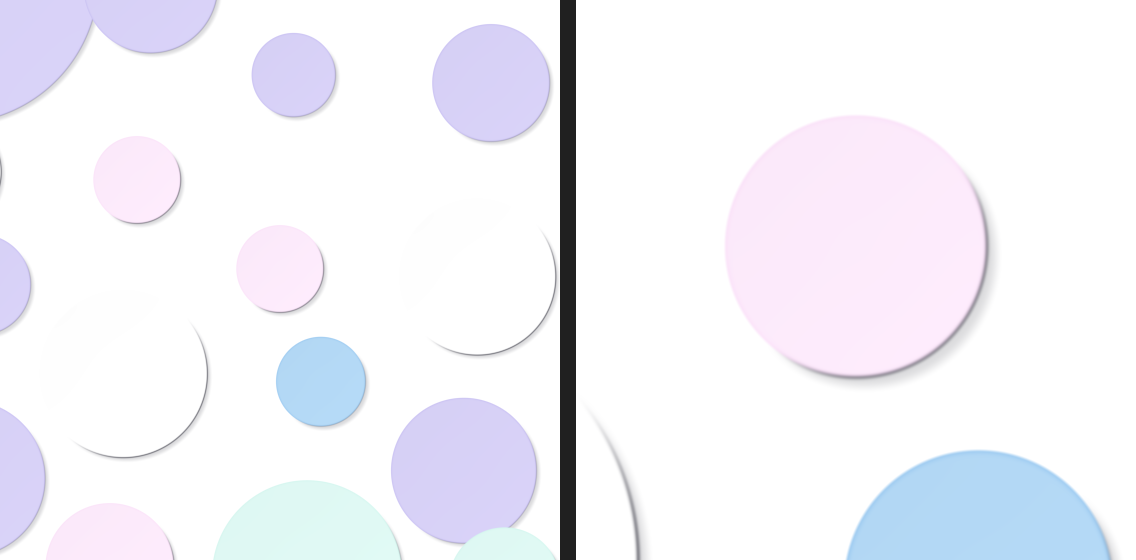
Left: the whole. Right: its middle third, enlarged.
This background is drawn by a Shadertoy shader. Its source:

```glsl
// Pastel paper discs scattered on white, lit from the upper left.

const int   COUNT = 16;
const vec2  SCATTER_STEP = vec2(0.7549, 0.5698); // low-discrepancy step
const float SPREAD = 1.24;                  // scatter reaches past the canvas
const vec2  SHIFT = vec2(0.0, 0.02);
const vec2  AWAY = vec2(0.7071, -0.7071);   // direction the shadows fall
const float SHADOW_OFFSET = 0.0075;
const float SHADOW_BLUR = 0.0045;
const float SHADOW_DEPTH = 0.19;
const float LINE_WIDTH = 0.0014;
const float RIM_WIDTH = 0.0022;
const float EDGE_SOFTNESS = 0.0012;

const vec3 PAPER = vec3(1.0);
const vec3 SHADE = vec3(0.30, 0.30, 0.34);

// Tints: 0 white, 1 lavender, 2 pink, 3 mint, 4 blue
const vec3 TINT[5] = vec3[5](
    vec3(1.0), vec3(0.845, 0.82, 0.967), vec3(0.99, 0.92, 0.985),
    vec3(0.878, 0.977, 0.957), vec3(0.705, 0.85, 0.963));
const float CONTOUR[5] = float[5](0.62, 0.22, 0.48, 0.28, 0.22);

// Tint and radius of each disc, in stacking order
const int KIND[16] = int[16](
    2, 2, 0, 1, 1, 0, 1, 0, 3, 2, 1, 1, 4, 1, 1, 3);
const float RADIUS[16] = float[16](
    0.078, 0.115, 0.110, 0.130, 0.075, 0.150, 0.260, 0.140,
    0.170, 0.078, 0.140, 0.105, 0.080, 0.120, 0.090, 0.100);

vec2 discCenter(int i) {
    vec2 cell = fract(0.5 + float(i) * SCATTER_STEP);
    return 0.5 + (cell - 0.5) * SPREAD + SHIFT;
}

// Coverage of a shape with signed distance d
float cover(float d, float softness) {
    return 1.0 - smoothstep(-softness, softness, d);
}

// Soft ridge along the zero line of a signed distance
float ridge(float d, float width) {
    float t = d / width;
    return exp(-t * t);
}

vec3 layDisc(vec3 color, vec2 p, float radius, int kind, float softness) {
    float r = length(p);
    float d = r - radius;
    float facing = dot(p / max(r, 1e-4), AWAY);

    // Soft crescent thrown on the paper below
    float shadowDist = length(p - AWAY * SHADOW_OFFSET) - radius;
    float shadow = cover(shadowDist, SHADOW_BLUR) * smoothstep(0.0, 0.5, facing);
    color = mix(color, SHADE, SHADOW_DEPTH * shadow);

    // Flat face with a faint darker rim in its own hue
    vec3 tint = TINT[kind];
    vec3 face = mix(tint, tint * tint, 0.35 * ridge(d, RIM_WIDTH));
    face += 0.006 * facing * smoothstep(0.0, radius, r);
    color = mix(color, face, cover(d, softness));

    // Thin contour that tapers toward the lit side
    float width = max(LINE_WIDTH, softness * 0.8);
    float contour = ridge(d, width) * smoothstep(0.05, 0.75, facing);
    return mix(color, SHADE, CONTOUR[kind] * contour);
}

void mainImage(out vec4 fragColor, in vec2 fragCoord) {
    vec2 p = fragCoord / iResolution.y;
    float softness = max(EDGE_SOFTNESS, 0.75 / iResolution.y);

    vec3 color = PAPER;
    for (int i = 0; i < COUNT; i++) {
        color = layDisc(color, p - discCenter(i), RADIUS[i], KIND[i], softness);
    }
    fragColor = vec4(clamp(color, 0.0, 1.0), 1.0);
}
```
